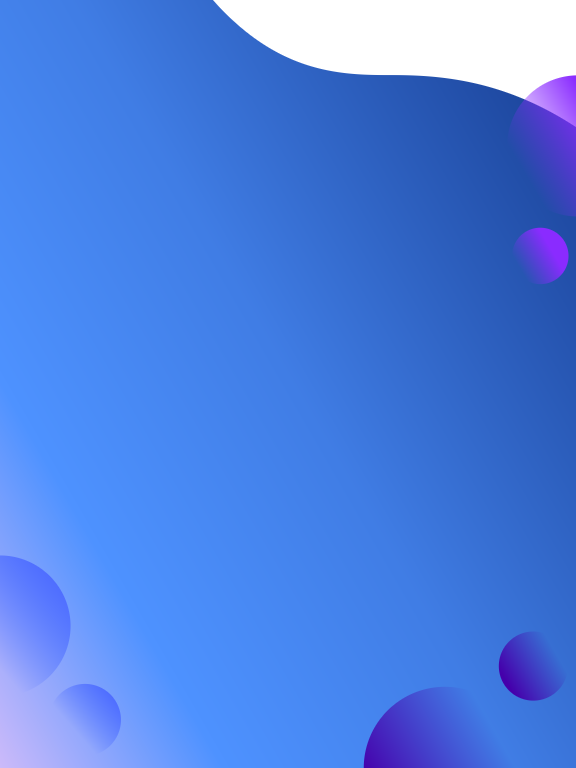
Reproduce this background procedurally as a Shadertoy shader.

```glsl
// Diagonal blue gradient with a white wave at the top and fading gradient orbs in the corners.

// Coverage of the region where d < 0, softened over one pixel.
float coverage(float d) {
    return clamp(0.5 - d * iResolution.x, 0.0, 1.0);
}

// Blends in a disc that is solid towards "lit" and clears away on the other side.
// "fade" holds the positions, in radii along "lit", where it is clear and solid.
vec3 orb(vec3 base, vec2 p, vec2 center, float radius, vec3 tint, vec2 lit, vec2 fade) {
    vec2 offset = p - center;
    float along = dot(offset, normalize(lit)) / radius;
    float alpha = clamp((along - fade.x) / (fade.y - fade.x), 0.0, 1.0);
    return mix(base, tint, alpha * coverage(length(offset) - radius));
}

// Backdrop colour along the diagonal axis, from the lower left to the upper right.
vec3 backdrop(vec2 p) {
    float t = dot(p, vec2(0.866, 0.5));
    vec3 color = mix(vec3(0.80, 0.73, 0.98), vec3(0.305, 0.572, 1.0), clamp(t / 0.337, 0.0, 1.0));
    color = mix(color, vec3(0.25, 0.488, 0.895), clamp((t - 0.337) / 0.443, 0.0, 1.0));
    return mix(color, vec3(0.105, 0.265, 0.605), clamp((t - 0.78) / 0.64, 0.0, 1.0));
}

// Approximate signed distance to the wave, negative above it.
float wave(vec2 p) {
    float x = p.x - 0.677;
    float steepness = x < 0.0 ? 2.97 : -1.286;
    float power = x < 0.0 ? 2.65 : 2.35;
    float height = 1.203 + steepness * pow(abs(x), power);
    float slope = steepness * power * pow(abs(x), power - 1.0);
    return (height - p.y) / sqrt(1.0 + slope * slope);
}

void mainImage(out vec4 fragColor, in vec2 fragCoord) {
    // Canvas width is 1, height is 4/3.
    vec2 p = fragCoord / iResolution.xy * vec2(1.0, 4.0 / 3.0);

    vec3 color = mix(backdrop(p), vec3(1.0), coverage(wave(p)));

    // Violet orbs, upper right
    vec3 violet = vec3(0.54, 0.17, 1.0);
    vec2 violetFade = vec2(-0.85, 0.45);
    color = orb(color, p, vec2(1.003, 1.080), 0.1225, violet, vec2(0.85, 0.5), violetFade);
    color = orb(color, p, vec2(0.938, 0.889), 0.0490, violet, vec2(0.85, 0.5), violetFade);

    // Periwinkle orbs, lower left
    vec3 periwinkle = vec3(0.31, 0.43, 1.0);
    vec2 periwinkleFade = vec2(-0.4, 1.0);
    color = orb(color, p, vec2(0.000, 0.2465), 0.1225, periwinkle, vec2(0.75, 0.66), periwinkleFade);
    color = orb(color, p, vec2(0.1475, 0.0835), 0.0625, periwinkle, vec2(0.75, 0.66), periwinkleFade);

    // Indigo orbs, lower right
    vec3 indigo = vec3(0.27, 0.0, 0.67);
    vec2 indigoFade = vec2(-0.75, 0.9);
    color = orb(color, p, vec2(0.7725, 0.000), 0.1410, indigo, vec2(-0.87, -0.5), indigoFade);
    color = orb(color, p, vec2(0.9260, 0.177), 0.0600, indigo, vec2(-0.87, -0.5), indigoFade);

    fragColor = vec4(color, 1.0);
}
```
